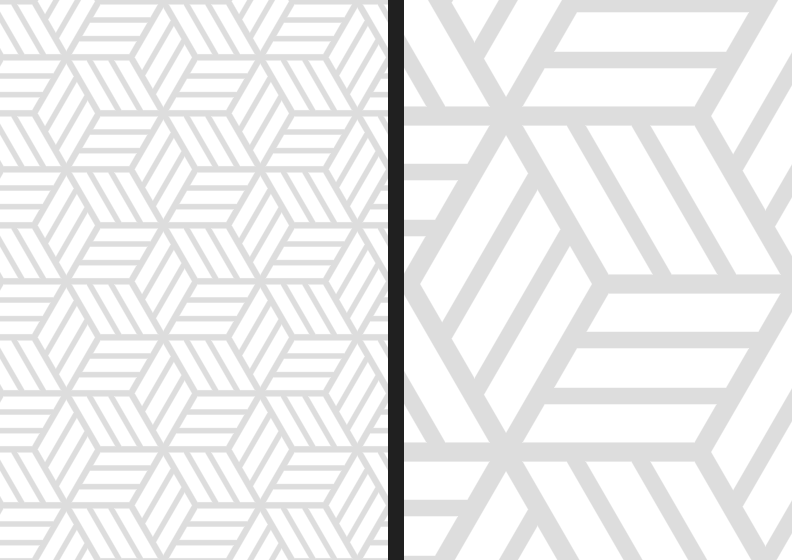
Left: the whole. Right: its middle third, enlarged.
Write a Shadertoy shader that draws this pattern.

```glsl
const float SIXTH_TURN = 1.04719755;

// Offset from the nearest point of a triangular lattice with unit spacing
vec2 nearestHub(vec2 p) {
    vec2 cell = vec2(sqrt(3.0), 1.0);
    vec2 corner = mod(p + 0.5 * cell, cell) - 0.5 * cell;
    vec2 middle = mod(p, cell) - 0.5 * cell;
    return dot(corner, corner) < dot(middle, middle) ? corner : middle;
}

// Signed distance to the lines: rhombus outlines and two bars in each rhombus
float lineDistance(vec2 p) {
    vec2 q = nearestHub(p);

    // Turn the sector around the hub onto the first one
    float turn = floor(atan(q.y, q.x) / SIXTH_TURN) * SIXTH_TURN;
    float c = cos(turn), s = sin(turn);
    q = vec2(c * q.x + s * q.y, c * q.y - s * q.x);

    // Heights above the two sides that meet at the hub
    vec2 height = vec2(q.y, dot(q, vec2(0.8660254, -0.5)));
    vec2 side = min(abs(height), abs(0.5 - height));
    float outline = min(side.x, side.y) - 0.0285;
    float bars = abs(abs(height.x - 0.25) - 1.0 / 12.0) - 0.0245;
    return min(outline, bars);
}

void mainImage(out vec4 fragColor, in vec2 fragCoord) {
    // Two repeats across, five down
    vec2 repeats = fragCoord / iResolution.xy * vec2(2.0, 5.0);
    vec2 p = (repeats - vec2(0.842, -0.012)) * vec2(sqrt(3.0), 1.0);

    float pixel = 5.0 / iResolution.y;
    float line = 1.0 - smoothstep(-0.8 * pixel, 0.8 * pixel, lineDistance(p));
    fragColor = vec4(mix(vec3(1.0), vec3(0.865), line), 1.0);
}
```
